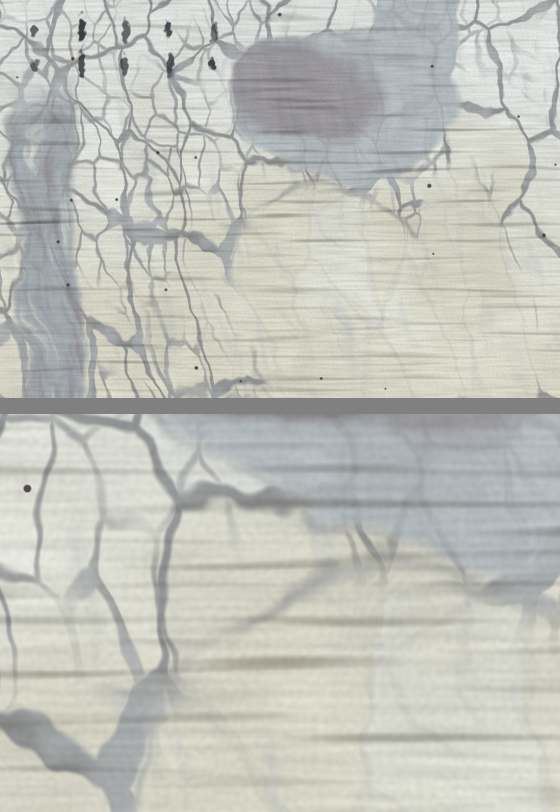
Top, the full canvas; bottom, a detail of the centre.
Write a Shadertoy shader that draws this texture.

```glsl
// Sawn breccia marble: cream clasts in blue-grey veins, with mauve-grey patches.
// Warped, sheared Voronoi cells make the clasts; stretched gradient noise makes
// the horizontal saw marks; hashed dots and smears add pits and dark stains.

const vec3 PALE   = vec3(0.860, 0.875, 0.860);
const vec3 CREAM  = vec3(0.835, 0.828, 0.765);
const vec3 BLUE   = vec3(0.685, 0.715, 0.735);
const vec3 MAUVE  = vec3(0.575, 0.565, 0.590);
const vec3 VEIN   = vec3(0.520, 0.530, 0.540);
const vec3 STAIN  = vec3(0.130, 0.150, 0.180);
const vec3 PIT    = vec3(0.240, 0.190, 0.170);
const float COARSE_CELLS = 7.0;
const float FINE_CELLS   = 17.0;
const float SAW_LINES    = 72.0;
const float SAW_DEPTH    = 0.22;

vec2 hash2(vec2 p) {
    p = vec2(dot(p, vec2(127.1, 311.7)), dot(p, vec2(269.5, 183.3)));
    return fract(sin(p) * 43758.547);
}

// Gradient noise, roughly -0.6 to 0.6
float noise(vec2 p) {
    vec2 i = floor(p), f = fract(p);
    vec2 u = f * f * f * (f * (f * 6.0 - 15.0) + 10.0);
    vec2 o = vec2(0.0, 1.0);
    float a = dot(hash2(i) * 2.0 - 1.0, f);
    float b = dot(hash2(i + o.yx) * 2.0 - 1.0, f - o.yx);
    float c = dot(hash2(i + o) * 2.0 - 1.0, f - o);
    float d = dot(hash2(i + 1.0) * 2.0 - 1.0, f - 1.0);
    return mix(mix(a, b, u.x), mix(c, d, u.x), u.y);
}

float fbm(vec2 p) {
    float sum = 0.0, amp = 1.0;
    for (int i = 0; i < 4; i++) {
        sum += amp * noise(p);
        p = mat2(1.6, 1.2, -1.2, 1.6) * p + 7.3;
        amp *= 0.5;
    }
    return sum;
}

// Distance to the nearest cell border in x, random tone of the cell in y
vec2 clasts(vec2 p) {
    vec2 cell = floor(p), f = fract(p), nearest = vec2(0.0), id = cell;
    float best = 9.0, edge = 9.0;
    for (int y = -1; y <= 1; y++)
    for (int x = -1; x <= 1; x++) {
        vec2 g = vec2(x, y);
        vec2 r = g + hash2(cell + g) - f;
        if (dot(r, r) < best) { best = dot(r, r); nearest = r; id = cell + g; }
    }
    for (int y = -2; y <= 2; y++)
    for (int x = -2; x <= 2; x++) {
        vec2 g = vec2(x, y);
        vec2 r = g + hash2(cell + g) - f, d = r - nearest;
        if (dot(d, d) > 1e-4) edge = min(edge, dot(0.5 * (r + nearest), normalize(d)));
    }
    return vec2(edge, hash2(id + 41.0).x);
}

// Soft ellipse field: positive inside, zero on the rim
float blob(vec2 p, vec2 centre, vec2 radius) {
    return 1.0 - length((p - centre) / radius);
}

void mainImage(out vec4 fragColor, in vec2 fragCoord) {
    vec2 p = fragCoord / iResolution.y;
    float px = 1.0 / iResolution.y;
    vec2 warp = vec2(fbm(p * 4.0), fbm(p * 4.0 + 31.0));
    vec2 w = p + 0.055 * warp;
    float cloud = fbm(p * 3.0 + 12.0);

    // Regions: grey patch, left grey band, calm cream slabs
    float rim = 0.28 * warp.x + 0.12 * fbm(p * 14.0);
    float patchField = max(blob(w, vec2(0.87, 0.73), vec2(0.29, 0.19)),
                           blob(w, vec2(1.06, 0.92), vec2(0.10, 0.22))) + 0.5 * rim;
    float greyPatch = smoothstep(-0.03, 0.06, patchField);
    float mauve = smoothstep(-0.05, 0.3, blob(w, vec2(0.77, 0.76), vec2(0.21, 0.14)) + rim);
    float bandField = 1.0 - abs(w.x - 0.11 - 0.05 * (0.4 - p.y)) / 0.085;
    float band = smoothstep(-0.1, 0.2, bandField + rim) * smoothstep(0.84, 0.66, p.y + 0.1 * warp.y);
    float slabField = max(blob(w, vec2(0.87 - 0.25 * (p.y - 0.25), 0.17), vec2(0.27, 0.38)),
                          blob(w, vec2(1.21 - 0.22 * (p.y - 0.25), 0.24), vec2(0.13, 0.32)));
    float slab = smoothstep(-0.04, 0.08, slabField + 0.3 * rim);
    float calm = max(slab, max(0.8 * greyPatch, 0.7 * band));

    // Clasts lean to the right going down and grow longer toward the base
    vec2 q = vec2(w.x + 0.32 * p.y - 0.16 * p.y * p.y, 0.32 * w.y + 0.2 * w.y * w.y);
    q += 0.006 * vec2(noise(p * 38.0), noise(p * 38.0 + 9.0));
    vec2 big = clasts(q * COARSE_CELLS);
    vec2 small = clasts(q * FINE_CELLS + 5.0);
    float swell = max(0.0, fbm(p * vec2(7.0, 4.0) + 3.0));
    float shards = smoothstep(-0.15, 0.25, fbm(p * vec2(5.0, 2.5) + 60.0) + 0.3 - 0.35 * p.x);
    float bigWidth = 0.008 + 0.16 * swell;
    float bigVein = 1.0 - smoothstep(bigWidth, bigWidth + 0.025 + 3.0 * px, big.x);
    float smallWidth = 0.01 + 0.22 * swell;
    float smallVein = 1.0 - smoothstep(smallWidth, smallWidth + 0.06 + 8.0 * px, small.x);
    float vein = max(bigVein, 0.85 * smallVein * shards) * (1.0 - 0.88 * calm);
    float slabRim = smoothstep(0.035, 0.0, abs(slabField + 0.3 * rim));
    vein = max(vein, 0.6 * slabRim * smoothstep(-0.15, 0.2, noise(p * 6.0 + 4.0)));
    float patchRim = smoothstep(0.035, 0.0, abs(patchField));
    vein = max(vein, 0.6 * patchRim * smoothstep(-0.1, 0.25, noise(p * 5.0 + 20.0)));

    // Body colour, cooler at the top and warmer at the base
    float warmth = smoothstep(0.85, 0.15, p.y + 0.4 * cloud + 0.25 * (big.y - 0.5));
    vec3 col = mix(PALE, CREAM, warmth);
    col *= 1.0 + 0.05 * (small.y - 0.5) * shards * (1.0 - calm) + 0.05 * cloud;
    float streak = fbm(vec2(q.x * 26.0, q.y * 9.0));
    col = mix(col, BLUE, 0.3 * smoothstep(0.1, 0.6, streak));
    vec3 bandCol = mix(BLUE * 0.93, MAUVE, smoothstep(-0.1, 0.5, streak));
    col = mix(col, bandCol, band * smoothstep(-0.65, -0.15, streak));
    col = mix(col, mix(BLUE, MAUVE, mauve) * (1.0 + 0.08 * streak), 0.93 * greyPatch);
    vec3 veinCol = mix(VEIN, BLUE, smoothstep(0.02, 0.3, swell) * 0.55);
    col = mix(col, veinCol, 0.85 * vein);

    // Saw marks: wavering thin grooves over finer grain
    float sawY = p.y + 0.004 * noise(p * vec2(2.5, 9.0));
    float groove = smoothstep(0.08, 0.5, noise(vec2(p.x * 3.5, sawY * SAW_LINES)));
    float scratch = noise(vec2(p.x * 9.0, sawY * SAW_LINES * 2.1));
    float bite = 0.65 + 0.5 * exp(-pow((p.y - 0.5) / 0.2, 2.0)) + 0.5 * noise(p * 3.0 + 80.0);
    col *= 1.0 - SAW_DEPTH * bite * groove * vec3(0.95, 1.0, 1.08);
    col *= 1.0 + 0.10 * scratch + 0.05 * noise(p * 170.0);

    // Dark smears hanging in two rows near the top left
    for (int i = 0; i < 10; i++) {
        vec2 h = hash2(vec2(i, 3.0));
        vec2 centre = vec2(0.09 + 0.112 * float(i % 5), 0.92 - 0.085 * float(i / 5));
        vec2 d = (p - centre - 0.012 * (h - 0.5)) / vec2(0.012, 0.018 + 0.03 * h.x);
        float ink = smoothstep(1.0, 0.5, length(d) + 0.9 * noise(p * 75.0));
        col = mix(col, STAIN, ink * (0.35 + 0.5 * h.y));
    }

    // Sparse pits
    vec2 grid = p * 9.0, cell = floor(grid), h = hash2(cell + 17.0);
    float pit = length(fract(grid) - 0.2 - 0.6 * h) / 9.0;
    float size = 0.002 + 0.003 * h.y;
    col = mix(col, PIT, 0.85 * step(0.8, hash2(cell + 90.0).x) * smoothstep(size + px, size - px, pit));

    fragColor = vec4(clamp(col, 0.0, 1.0), 1.0);
}
```
